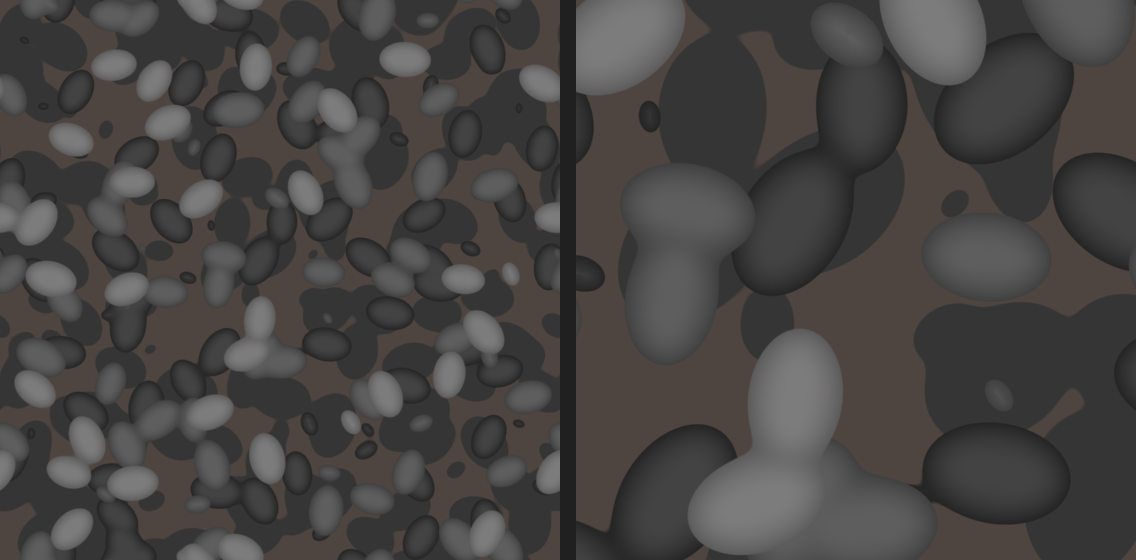
Left, the full canvas; right, a detail of the centre.
This texture is drawn by a Shadertoy shader. Its source:

```glsl
// Rounded pebbles scattered in four grey layers over brown soil.
// Each layer is wrapped cellular noise: one random ellipse per cell, touching
// ellipses fuse through a smooth union, and depth inside it shades the rim.

vec3 hash3(vec2 cell, float seed) {
    vec3 p = fract(vec3(cell.xyx + seed * 17.3) * vec3(0.1031, 0.1030, 0.0973));
    p += dot(p, p.yxz + 33.33);
    return fract((p.xxy + p.yzz) * p.zyx);
}

// Approximate signed distance to an ellipse with semi-axes r
float ellipseDistance(vec2 p, vec2 r) {
    vec2 q = p / r + 1e-5;
    float k = length(q);
    return k * (k - 1.0) / length(q / r);
}

// Signed distance to a tiling layer of fused pebbles on a grid of n by n cells
float pebbleDistance(vec2 uv, float n, float presence, float smallShare, vec2 size, float seed) {
    vec2 base = floor(uv * n);
    float sum = 1e-6;
    for (int y = -1; y <= 1; y++) {
        for (int x = -1; x <= 1; x++) {
            vec2 cell = base + vec2(x, y);
            vec2 wrapped = mod(cell, n);
            vec3 place = hash3(wrapped, seed);
            vec3 form = hash3(wrapped + 41.0, seed + 5.0);
            if (form.x > presence) continue;

            float scale = form.y < smallShare
                ? mix(0.18, 0.55, form.y / smallShare)
                : mix(0.88, 1.08, form.z);
            float angle = 6.2832 * place.z;
            float c = cos(angle), s = sin(angle);
            vec2 p = mat2(c, -s, s, c) * (uv - (cell + place.xy) / n);
            sum += exp(-170.0 * ellipseDistance(p, size * scale));
        }
    }
    return -log(sum) / 170.0;
}

// Lay one pebble layer over the colour below, darkening towards its rim
vec3 layPebbles(vec3 below, float dist, vec3 rim, vec3 crown) {
    float pixel = 1.0 / iResolution.y;
    float slope = 1.0 - clamp(-dist / 0.025, 0.0, 1.0);
    vec3 stone = mix(crown, rim, slope * slope);
    return mix(below, stone, smoothstep(pixel, -pixel, dist));
}

void mainImage(out vec4 fragColor, in vec2 fragCoord) {
    vec2 uv = fragCoord / iResolution.xy;
    vec2 pebble = vec2(0.044, 0.030);

    // Brown soil with flat dark patches
    vec3 color = vec3(0.31, 0.27, 0.25);
    float patches = pebbleDistance(uv, 12.0, 1.0, 0.25, vec2(0.049, 0.036), 1.0);
    color = layPebbles(color, patches, vec3(0.208), vec3(0.208));

    // Shaded pebbles, from the dark low ones to the pale top ones
    float low = pebbleDistance(uv, 9.0, 0.95, 0.25, pebble, 2.0);
    color = layPebbles(color, low, vec3(0.14), vec3(0.262));

    float middle = pebbleDistance(uv, 8.0, 0.88, 0.28, pebble, 3.0);
    color = layPebbles(color, middle, vec3(0.25), vec3(0.368));

    float top = pebbleDistance(uv, 7.0, 0.75, 0.1, pebble, 4.0);
    color = layPebbles(color, top, vec3(0.36, 0.355, 0.355), vec3(0.49, 0.485, 0.485));

    fragColor = vec4(color, 1.0);
}
```
